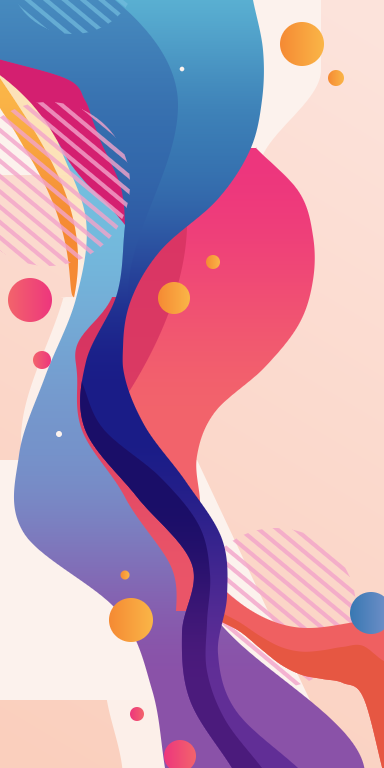
A Shadertoy shader for this background:

```glsl
// Flowing paper-cut ribbons in blue, pink and violet on a peach ground.
// Borders are splines or short formulas of height, layered back to front;
// striped discs and shaded balls finish the composition.

const float GRID = 384.; // design units across the canvas, y runs down
const float STRIPE_GAP = 11.8, STRIPE_HALF = 2.1;
const vec3 PEACH = vec3(.99, .89, .86), APRICOT = vec3(.98, .81, .74),
  WHITE = vec3(.99, .95, .93), CREAM = vec3(.99, .88, .7),
  ORANGE = vec3(.96, .54, .2), AMBER = vec3(.98, .71, .28),
  PINK = vec3(.93, .21, .49), CORAL = vec3(.95, .39, .42),
  CRIMSON = vec3(.84, .2, .38), MAGENTA = vec3(.83, .12, .44),
  VERMILION = vec3(.9, .34, .26), ROSE = vec3(.95, .64, .79),
  AQUA = vec3(.37, .72, .84), SKY = vec3(.45, .74, .87),
  PERIWINKLE = vec3(.46, .57, .79), VIOLET = vec3(.54, .32, .66),
  STEEL = vec3(.22, .47, .7), NAVY = vec3(.1, .11, .53),
  PURPLE = vec3(.38, .18, .59), MIDNIGHT = vec3(.1, .05, .4),
  PLUM = vec3(.29, .1, .48);

vec3 col;

float sat(float s) { return clamp(s, 0., 1.); }
float past(float s, float start) { return max(s - start, 0.); }
float ease(float a, float b, float s) { return smoothstep(a, b, s); }
float bump(float s, float c, float w) { s = (s - c) / w; return exp(-s * s); }
float band(float s, float low, float high) { return max(low - s, s - high); }

// Smooth curve through nine evenly spaced knots
float spline(float s, float first, float last, float k[9]) {
  float t = sat((s - first) / (last - first)) * 8.;
  int i = min(int(t), 7);
  float f = t - float(i), a = k[i], b = k[i + 1];
  float before = i > 0 ? k[i - 1] : 2. * a - b;
  float after = i < 7 ? k[i + 2] : 2. * b - a;
  float m = .5 * (b - before), n = .5 * (after - a);
  return a + f * (m + f * (3. * (b - a) - 2. * m - n + f * (2. * (a - b) + m + n)));
}

float streamLeft(float y) {
  if (y < 58.) return -50.;
  if (y < 226.) return spline(y, 58., 226., float[9](-5.,67.,85.,93.,101.,111.,120.,124.,125.));
  return spline(y, 226., 768., float[9](125.,117.,86.,85.,137.,192.,182.,190.,232.));
}

float streamRight(float y) {
  float upper = spline(y, 0., 400., float[9](253.,263.,262.,250.,217.,161.,131.,123.,130.));
  float lower = spline(y, 310., 768., float[9](128.,123.,144.,186.,222.,227.,218.,236.,298.));
  return mix(upper, lower, ease(340., 370., y));
}

// Antialiased fill where d is negative
void paint(vec3 tint, float d, float opacity) {
  float px = GRID / iResolution.x;
  float soft = clamp(length(vec2(dFdx(d), dFdy(d))), px, 6. * px);
  col = mix(col, tint, opacity * sat(.5 - d / soft));
}
void paint(vec3 tint, float d) { paint(tint, d, 1.); }

float stripedDisc(vec2 p, vec2 center, float radius) {
  float across = dot(p, vec2(-.64, .77));
  float stripe = abs(mod(across, STRIPE_GAP) - .5 * STRIPE_GAP) - STRIPE_HALF;
  return max(stripe, length(p - center) - radius);
}

void mainImage(out vec4 fragColor, in vec2 fragCoord) {
  vec2 p = vec2(fragCoord.x, iResolution.y - fragCoord.y) * GRID / iResolution.x;
  float x = p.x, y = p.y, left = streamLeft(y), right = streamRight(y);

  // Ground and pale backing shapes
  col = mix(PEACH, APRICOT, sat((y - .6 * x + 200.) / 950.));
  paint(WHITE, max(x - 321. + 62. * ease(70., 170., y), y - 175.));
  paint(WHITE, max(x - 197. - .47 * (y - 460.), band(y, 460., 700.)));
  paint(WHITE, max(band(x, 105. + 18. * ease(680., 780., y), 200.), 595. - y), .9);
  paint(ROSE, stripedDisc(p, vec2(276, 608), 80.), .8);

  // Pink lobe with its shaded inner fold
  float lobe = spline(y, 148., 500., float[9](256.,299.,313.,313.,299.,264.,215.,197.,200.));
  float area = max(band(x, right - 15., lobe), band(y, 148., 505.));
  paint(mix(PINK, CORAL, ease(150., 430., y)), area);
  paint(CRIMSON, max(area, x - 187. + 60. * pow(past(y, 225.) / 170., 1.8)), .85);

  // Vermilion ribbon at the lower right
  float crest = 628. - 42. * pow(past(308., x) / 88., 2.) - 9. * ease(308., 384., x);
  float hem = spline(x, 220., 384., float[9](621.,632.,649.,665.,675.,679.,683.,698.,775.));
  float seam = mix(crest, hem, mix(.74, .27, (x - 220.) / 164.));
  paint(mix(CORAL, VERMILION, .25), max(band(y, crest, hem), 205. - x));
  paint(VERMILION, max(band(y, seam, hem), 205. - x));

  // Cream and orange bands on the left
  float veilLeft = spline(y, 142., 768., float[9](58.,86.,76.,45.,19.,24.,118.,152.,165.));
  float outer = 78. * sin(1.57 * (y - 78.) / 182.);
  float inner = outer - 20. * sqrt(sat((297. - y) / 150.));
  float creamLeft = y < 297. ? outer : 70. - 49. * ease(255., 440., y);
  area = max(band(x, creamLeft, veilLeft + 3.), band(y, 60., 470.));
  paint(mix(CREAM, WHITE, ease(150., 310., y)), area, .9);
  paint(mix(AMBER, ORANGE, ease(80., 240., y)), max(band(x, inner, outer), band(y, 78., 297.)));

  // Sky to violet veil
  float veilRight = y < 600. ? left + 10. : 203. + 162. * ease(585., 775., y);
  vec3 veil = mix(SKY, PERIWINKLE, ease(190., 480., y));
  veil = mix(veil, VIOLET, ease(440., 680., y));
  paint(veil, max(band(x, veilLeft, veilRight), 142. - y));

  // Magenta wedge and crimson rim of the stream
  float wedge = spline(y, 58., 226., float[9](-25.,5.,28.,45.,58.,70.,87.,108.,126.));
  paint(MAGENTA, max(band(x, wedge, left + 4.), band(y, 56., 228.)));
  float rim = left - 3. - 12. * bump(y, 342., 28.) - 20. * bump(y, 550., 60.);
  paint(mix(CRIMSON, CORAL, .7 * ease(300., 600., y)), max(band(x, rim, left + 10.), band(y, 297., 611.)));

  // Central stream and its two darker folds
  vec3 water = mix(AQUA, STEEL, ease(-50., 165., y));
  water = mix(water, NAVY, ease(130., 390., y));
  water = mix(water, PURPLE, ease(430., 690., y));
  area = band(x, left, right);
  paint(water, area);
  float shade = 178. - 63. * pow(past(105., y) / 105., 2.) - 50. * ease(105., 295., y);
  paint(mix(STEEL, NAVY, .35), max(area, x - shade), .42 * ease(310., 220., y));
  float fold = spline(y, 380., 768., float[9](81.,103.,160.,199.,210.,207.,207.,225.,262.));
  paint(mix(MIDNIGHT, PLUM, ease(500., 680., y)), max(max(area, x - fold), 380. - y), .95);

  // Striped discs over the ribbons
  paint(SKY, stripedDisc(p, vec2(73, -31), 65.), .7);
  paint(ROSE, stripedDisc(p, vec2(48, 184), 82.), .8);

  // Shaded balls: x, y, radius
  vec3 balls[11] = vec3[11](vec3(302,44,22), vec3(336,78,8), vec3(213,262,7), vec3(174,298,16),
    vec3(125,575,4.5), vec3(131,620,22), vec3(30,300,22), vec3(42,360,9),
    vec3(137,714,7), vec3(180,756,16), vec3(371,613,21));
  for (int i = 0; i < 11; i++) {
    vec3 b = balls[i];
    float side = sat(.5 + .5 * (x - b.x) / b.z);
    vec3 tint = i < 6 ? mix(ORANGE, AMBER, side) : i < 8 ? mix(CORAL, PINK, side)
      : i < 10 ? mix(PINK, CORAL, side) : mix(STEEL, PERIWINKLE, side);
    paint(tint, length(p - b.xy) - b.z);
  }
  paint(WHITE, min(length(p - vec2(182, 69)) - 2.3, length(p - vec2(59, 434)) - 3.));
  fragColor = vec4(col, 1.);
}
```
